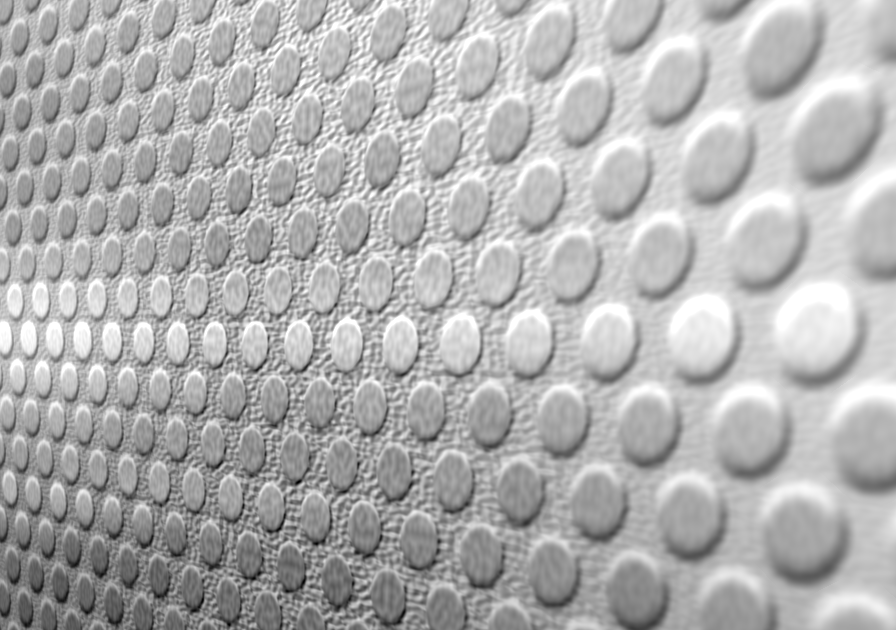
This texture is drawn by a Shadertoy shader. Its source:

```glsl
// Embossed plastic sheet: staggered oval studs receding to the left, with pebbled grain.
#define STUD_RADIUS vec2(0.315, 0.445)  // in column and row spacings
#define GRAIN_FREQ vec2(8.0, 10.0)      // pebbles per column and row
#define GRAIN_DEPTH 0.42
#define FOCUS_X 0.50                    // sharpest place across the sheet
#define RIM_LIGHT 0.25
#define SHADOW_DEPTH 0.36
#define GLARE_Y 0.48
#define GLARE_GAIN 0.20
#define TINT_VARIATION 0.06

const vec2 RIM_DIR = vec2(-0.20, 0.98);
const vec2 SHADOW_DIR = vec2(0.72, -0.69);

float hash(vec2 p) {
    return fract(sin(dot(p, vec2(127.1, 311.7))) * 43758.55);
}

vec2 gradientAt(vec2 cell) {
    float angle = 6.2832 * hash(cell);
    return vec2(cos(angle), sin(angle));
}

float gradientNoise(vec2 p) {
    vec2 i = floor(p), f = fract(p);
    vec2 w = f * f * f * (f * (f * 6.0 - 15.0) + 10.0);
    vec2 e = vec2(1.0, 0.0);
    float low = mix(dot(gradientAt(i), f), dot(gradientAt(i + e), f - e), w.x);
    float high = mix(dot(gradientAt(i + e.yx), f - e.yx),
                     dot(gradientAt(i + e.xx), f - e.xx), w.x);
    return mix(low, high, w.y);
}

float bell(float x, float width) {
    return exp(-x * x / (width * width));
}

// Row pitch shrinks towards the left
float rowPitch(float d) {
    return 0.0944 + d * (0.0745 + 0.0162 * d);
}

// Canvas position to (column, row) on the receding sheet
vec2 sheetCoords(vec2 pos) {
    float d = pos.x - 0.55;
    float row = (pos.y - 0.452 - 0.0324 * d * d) / rowPitch(d);
    float lean = d - row * (0.0041 + 0.0117 * d);
    return vec2(lean / (0.0804 + lean * (0.0525 + 0.0081 * lean)), row);
}

// Offset to the closest stud, in stud radii; also yields its lattice index
vec2 nearestStud(vec2 sheet, out vec2 id) {
    vec2 best = vec2(9.0);
    for (int k = -1; k <= 1; k++) {
        float row = floor(sheet.y + 0.5) + float(k);
        float stagger = 0.5 * mod(row, 2.0);
        vec2 center = vec2(floor(sheet.x - stagger + 0.5) + stagger, row);
        vec2 q = (sheet - center) / STUD_RADIUS;
        if (dot(q, q) < dot(best, best)) {
            best = q;
            id = center;
        }
    }
    return best;
}

float wallTone(vec2 pos) {
    float t = smoothstep(0.0, 1.0, 0.65 * pos.y + 0.45 * pos.x);
    float glow = bell(pos.x, 0.24) * bell(pos.y - 0.47, 0.20);
    return mix(0.46, 0.84, t) + 0.22 * glow;
}

float faceTone(vec2 pos, vec2 id) {
    float left = smoothstep(0.9, 0.1, pos.x);
    float lift = smoothstep(0.62, 0.45, pos.y) * smoothstep(0.1, 0.25, pos.y);
    float glare = bell(pos.y - GLARE_Y, 0.085) * GLARE_GAIN
                + bell(pos.y - 0.21, 0.05) * 0.14 * left;
    return wallTone(pos) - 0.09 + 0.11 * lift * left + glare
         + TINT_VARIATION * (hash(id * 2.0 + 7.0) - 0.5);
}

void mainImage(out vec4 fragColor, in vec2 fragCoord) {
    vec2 pos = fragCoord / iResolution.y;
    vec2 sheet = sheetCoords(pos);
    vec2 id;
    vec2 q = nearestStud(sheet, id);
    float r = length(q);
    vec2 dir = q / max(r, 0.001);

    // Depth of field widens the edges away from the focus
    float pixel = 1.0 / (iResolution.y * rowPitch(pos.x - 0.55) * STUD_RADIUS.x);
    float blur = 0.04 + 0.16 * smoothstep(FOCUS_X, 1.4, pos.x)
               + 0.10 * smoothstep(FOCUS_X, 0.0, pos.x);
    float edge = blur + pixel;
    float sharp = 0.10 + 0.90 * bell(pos.x - FOCUS_X, 0.36);
    float inside = 1.0 - smoothstep(1.0 - edge, 1.0 + edge, r);

    // Pebbled wall, lit from the upper left
    vec2 g = sheet * GRAIN_FREQ;
    g += 0.35 * gradientNoise(g * 0.6 + 19.0);
    float relief = gradientNoise(g) - gradientNoise(g + vec2(-0.35, 0.35));
    float wall = wallTone(pos) + GRAIN_DEPTH * sharp * relief;

    // Shadow around the lower right of each stud
    float facing = smoothstep(-0.25, 0.9, dot(dir, SHADOW_DIR));
    float reach = 1.0 - smoothstep(1.0, 1.22 + blur, r);
    wall -= SHADOW_DEPTH * facing * reach;

    // Scuffed stud face with a raised rim
    float scuff = gradientNoise(sheet * vec2(11.0, 6.0) + id * 3.7);
    float face = faceTone(pos, id) + 0.13 * (0.25 + sharp) * scuff;
    float tone = mix(wall, face, inside);
    float rim = bell(r - 0.95, 0.07 + 0.9 * blur);
    float lit = dot(dir, RIM_DIR);
    tone += rim * (RIM_LIGHT * smoothstep(-0.1, 0.9, lit)
                 - 0.14 * smoothstep(0.2, 0.9, -lit));

    fragColor = vec4(vec3(clamp(tone, 0.0, 1.0)), 1.0);
}
```
